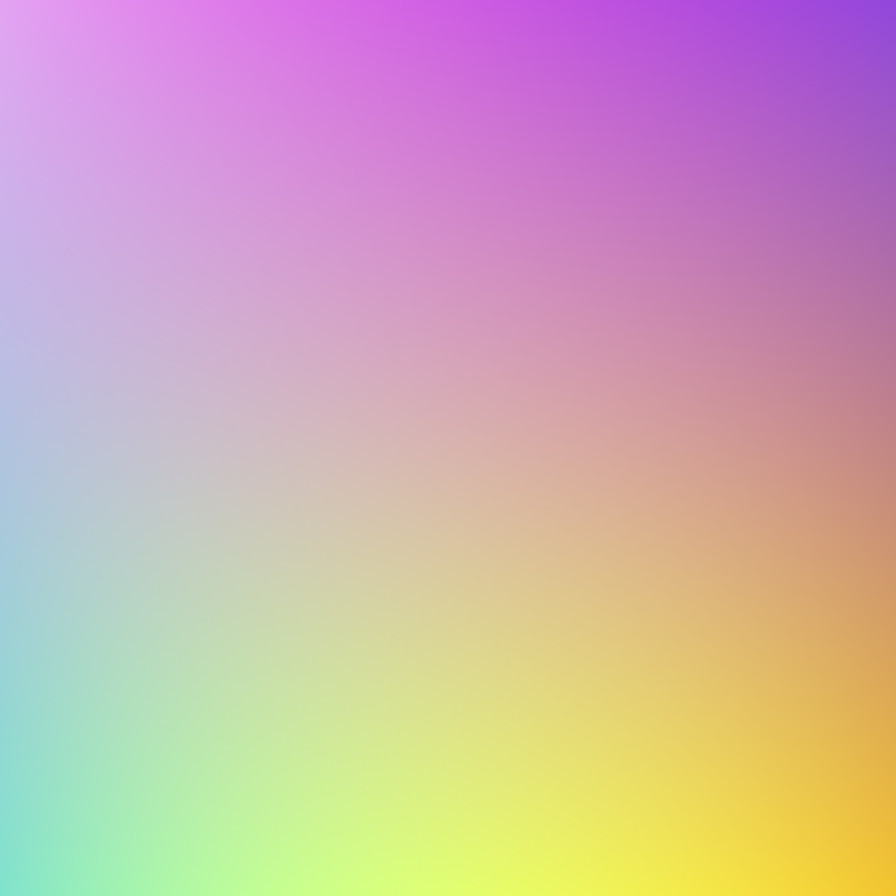
Give the GLSL for this background, as a three.js fragment shader.

```glsl
varying vec2 vUv;

// Smooth quadratic ramp through three colours at x = 0, 0.5 and 1
vec3 ramp(vec3 left, vec3 middle, vec3 right, float x) {
  return left * (1.0 - x) * (1.0 - 2.0 * x)
       + middle * 4.0 * x * (1.0 - x)
       + right * x * (2.0 * x - 1.0);
}

void main() {
  // Horizontal ramps along the two edges
  vec3 bottomEdge = ramp(vec3(0.50, 0.89, 0.80), vec3(0.88, 1.00, 0.44), vec3(0.95, 0.77, 0.18), vUv.x);
  vec3 topEdge = ramp(vec3(0.89, 0.64, 0.95), vec3(0.81, 0.37, 0.89), vec3(0.57, 0.28, 0.86), vUv.x);

  // Vertical blend, slightly lifted in the middle
  vec3 color = mix(bottomEdge, topEdge, vUv.y);
  color += vec3(0.0, 0.08, 0.08) * vUv.x * (1.0 - vUv.x) * 4.0 * vUv.y * (1.0 - vUv.y);

  gl_FragColor = vec4(clamp(color, 0.0, 1.0), 1.0);
}
```
